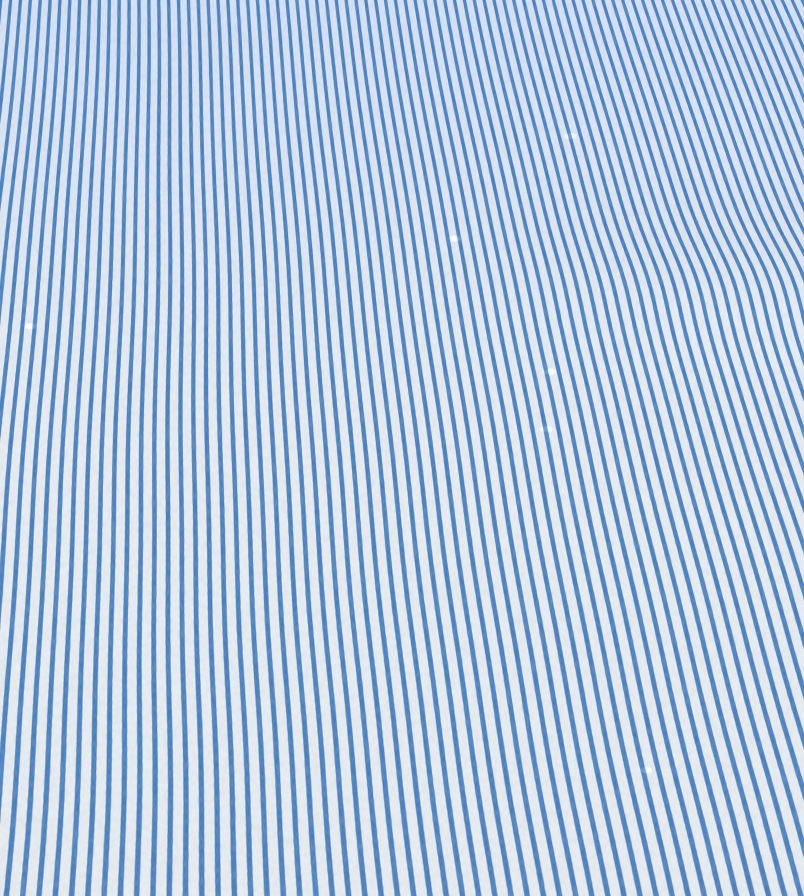
Reproduce this texture procedurally as a WebGL 1 fragment shader.

```glsl
precision highp float;
// Pale cotton cloth with fine blue pinstripes, fanning out toward the viewer over a soft fold.
uniform vec2 u_resolution;

vec2 hash2(vec2 p) {
  vec3 q = fract(p.xyx * vec3(0.1031, 0.1030, 0.0973));
  q += dot(q, q.yzx + 33.33);
  return fract((q.xx + q.yz) * q.zy);
}

// Distance to the nearest scattered point.
float cellular(vec2 p) {
  vec2 cell = floor(p);
  vec2 f = fract(p);
  float nearest = 1.5;
  for (int j = -1; j <= 1; j++) {
    for (int i = -1; i <= 1; i++) {
      vec2 o = vec2(float(i), float(j));
      nearest = min(nearest, length(o + hash2(cell + o) - f));
    }
  }
  return nearest;
}

// Sideways shift of the cloth: a fold at the right and slow waves.
float drape(vec2 uv) {
  float d = (uv.y - 0.69) / 0.05;
  float fold = 0.009 * exp(-d * d) * smoothstep(0.5, 1.0, uv.x);
  float waves = 0.0016 * sin(uv.y * 9.0 + uv.x * 4.0) + 0.0007 * sin(uv.y * 23.0 - uv.x * 7.0);
  return fold + waves;
}

void main() {
  vec2 uv = gl_FragCoord.xy / u_resolution;
  vec2 p = gl_FragCoord.xy / u_resolution.y;

  // Fibre grain, finer with distance
  float pile = cellular(p * vec2(190.0, 130.0));
  float mottle = cellular(p * 48.0 + 7.0);

  // Stripes: about 50 across the bottom and 81 across the top
  float period = mix(0.0202, 0.0123, uv.y);
  float stripe = (uv.x - 0.21 - drape(uv)) / period;
  float fromCentre = abs(fract(stripe + 0.5) - 0.5);
  float halfWidth = 0.172 + 0.03 * (pile - 0.5);
  float soft = max(0.06, 0.75 / (u_resolution.x * period));
  float ink = 1.0 - smoothstep(halfWidth - soft, halfWidth + soft, fromCentre);

  // Cloth: neutral near the viewer, bluer at the far end
  float far = smoothstep(0.45, 1.1, uv.y);
  vec3 ground = mix(vec3(0.895, 0.915, 0.935), vec3(0.82, 0.87, 0.95), far);
  ground += 0.025 * (0.5 - pile) + 0.012 * (0.5 - mottle);

  // Printed blue with paler fibres showing through
  vec3 blue = mix(vec3(0.27, 0.49, 0.74), vec3(0.38, 0.56, 0.76), clamp(pile * 0.9, 0.0, 1.0));
  blue += 0.03 * (mottle - 0.5);

  vec3 color = mix(ground, blue, ink * 0.98);

  // Sparse lint specks
  vec2 speckCell = floor(p * 9.0);
  vec2 speck = fract(p * 9.0) - 0.25 - 0.5 * hash2(speckCell);
  float lint = step(0.93, hash2(speckCell + 31.0).x);
  color += 0.1 * lint * (1.0 - smoothstep(0.02, 0.06, length(speck * vec2(0.7, 1.4))));

  // Shallow shading along the fold
  color *= 1.0 - 0.02 * smoothstep(0.5, 1.0, uv.x) * sin((uv.y - 0.69) * 26.0) * exp(-abs(uv.y - 0.69) * 9.0);

  gl_FragColor = vec4(clamp(color, 0.0, 1.0), 1.0);
}
```
